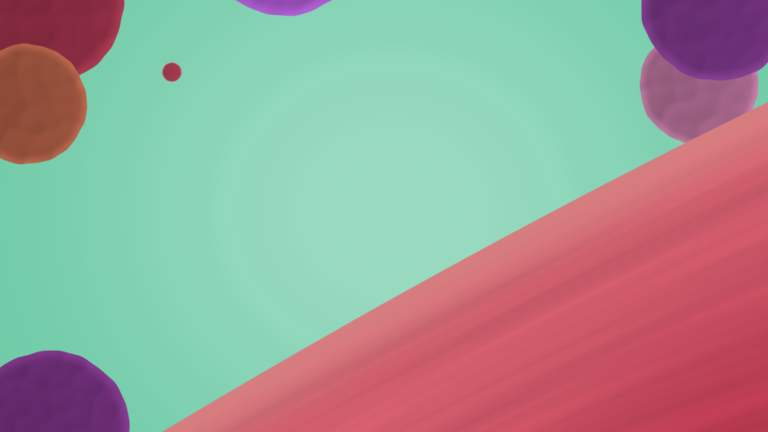
Reproduce this background procedurally as a Shadertoy shader.

```glsl
// Soft rough cells floating in a mint fluid above a sloping, striated red wall.
// The fluid is a radial gradient with faint rings, the cells are wobbling discs
// lit by cellular relief, and the wall is a curved edge with layered sine fibres.

// All lengths are in canvas heights, origin at the lower left.
const vec3 FLUID_CORE = vec3(0.600, 0.855, 0.755);
const vec3 FLUID_EDGE = vec3(0.435, 0.795, 0.655);
const vec2 FLUID_CENTRE = vec2(0.91, 0.51);
const float RING_STRENGTH = 0.005;

const vec3 WALL_PALE = vec3(0.840, 0.490, 0.500);
const vec3 WALL_MID = vec3(0.815, 0.365, 0.425);
const vec3 WALL_DEEP = vec3(0.710, 0.215, 0.300);
const vec2 WALL_START = vec2(0.375, 0.0);
const vec2 WALL_END = vec2(1.778, 0.764);
const float WALL_BULGE = 0.04;
const float FIBRE_STRENGTH = 0.05;

const float WOBBLE = 0.007;      // outline roughness, relative to radius
const float RELIEF_SCALE = 24.0;
const float RELIEF_STRENGTH = 0.16;
const float RIM_GAIN = 1.22;
const float RIM_LIFT = 0.03;

// Cells from back to front: centre and radius, then body colour.
const int CELL_COUNT = 7;
const vec3 CELL_DISC[CELL_COUNT] = vec3[](
    vec3(0.102, 0.990, 0.184), vec3(0.062, 0.759, 0.139),
    vec3(0.398, 0.833, 0.022), vec3(0.657, 1.160, 0.196),
    vec3(1.618, 0.803, 0.137), vec3(1.662, 0.991, 0.178),
    vec3(0.116, 0.003, 0.185));
const vec3 CELL_BODY[CELL_COUNT] = vec3[](
    vec3(0.51, 0.16, 0.24), vec3(0.56, 0.30, 0.22),
    vec3(0.60, 0.22, 0.29), vec3(0.55, 0.28, 0.66),
    vec3(0.60, 0.37, 0.50), vec3(0.41, 0.18, 0.45),
    vec3(0.39, 0.16, 0.42));

vec2 hash2(vec2 p) {
    p = vec2(dot(p, vec2(127.1, 311.7)), dot(p, vec2(269.5, 183.3)));
    return fract(sin(p) * 43758.5);
}

// Smooth cellular noise: soft minimum of distances to scattered points.
float cellular(vec2 p) {
    vec2 id = floor(p), f = fract(p);
    float sum = 0.0;
    for (int y = -1; y <= 1; y++)
    for (int x = -1; x <= 1; x++) {
        vec2 g = vec2(x, y);
        vec2 d = g + hash2(id + g) - f;
        sum += exp(-7.0 * dot(d, d));
    }
    return -log(sum + 0.02) / 4.0;
}

vec3 fluid(vec2 p) {
    float d = length((p - FLUID_CENTRE) * vec2(0.9, 1.0));
    vec3 col = mix(FLUID_CORE, FLUID_EDGE, smoothstep(0.05, 1.0, d));
    float rings = sin(d * 42.0) + 0.5 * sin(d * 71.0 + 1.0);
    float band = smoothstep(0.1, 0.3, d) * (1.0 - smoothstep(0.4, 0.9, d));
    return col + RING_STRENGTH * rings * band;
}

vec3 paintCell(vec3 under, vec2 p, vec3 disc, vec3 body, float seed, float pixel) {
    vec2 q = p - disc.xy;
    float a = atan(q.y, q.x);
    float wave = sin(a * 7.0 + seed) + 0.6 * sin(a * 13.0 + seed * 2.3)
               + 0.4 * sin(a * 23.0 + seed * 4.1);
    float radius = disc.z * (1.0 + WOBBLE * wave);
    float d = length(q) - radius;
    if (d > pixel) return under;
    float t = clamp(1.0 + d / radius, 0.0, 1.0);

    // Relief shaded by its slope towards the upper left.
    vec2 r = q * RELIEF_SCALE + seed * 7.0;
    float slope = cellular(r + vec2(-0.12, 0.12)) - cellular(r);
    float shade = 1.0 + RELIEF_STRENGTH * slope * smoothstep(0.03, 0.10, disc.z);
    shade += 0.05 * q.x / radius;

    vec3 rim = body * RIM_GAIN + RIM_LIFT;
    float glow = 0.15 * t * t + 0.75 * smoothstep(0.84, 1.0, t);
    vec3 col = mix(body, rim, glow) * shade;
    return mix(col, under, smoothstep(-pixel, pixel, d));
}

// Distance inside the wall, measured down from its curved edge.
float wallDepth(vec2 p) {
    float slope = (WALL_END.y - WALL_START.y) / (WALL_END.x - WALL_START.x);
    float run = p.x - WALL_START.x;
    float edge = WALL_START.y + slope * run + WALL_BULGE * run * (WALL_END.x - p.x);
    return (edge - p.y) * 0.87;
}

vec3 wall(vec2 p, float depth) {
    // Fibres fan out slightly with depth and drift along their length.
    float v = depth * (1.0 - 0.16 * (p.x - 1.0)) + 0.006 * sin(p.x * 3.0 + depth * 9.0);
    float fibres = 0.0, amp = 0.5, freq = 38.0;
    for (int i = 0; i < 5; i++) {
        float k = float(i);
        fibres += amp * sin(v * freq + 1.3 * sin(p.x * (1.5 + k) + v * 11.0 + k * 2.0));
        freq *= 1.73;
        amp *= 0.68;
    }
    vec3 col = mix(WALL_PALE, WALL_MID, smoothstep(0.0, 0.16, depth));
    col = mix(col, WALL_DEEP, smoothstep(0.10, 0.72, depth) * smoothstep(0.5, 1.7, p.x));
    return col * (1.0 + FIBRE_STRENGTH * fibres * smoothstep(0.0, 0.12, depth));
}

void mainImage(out vec4 fragColor, in vec2 fragCoord) {
    vec2 p = fragCoord / iResolution.y;
    float pixel = 1.0 / iResolution.y;
    vec3 col = fluid(p);
    for (int i = 0; i < CELL_COUNT; i++)
        col = paintCell(col, p, CELL_DISC[i], CELL_BODY[i], float(i) * 1.7 + 0.5, pixel);
    float depth = wallDepth(p);
    fragColor = vec4(mix(col, wall(p, depth), smoothstep(-pixel, pixel, depth)), 1.0);
}
```
